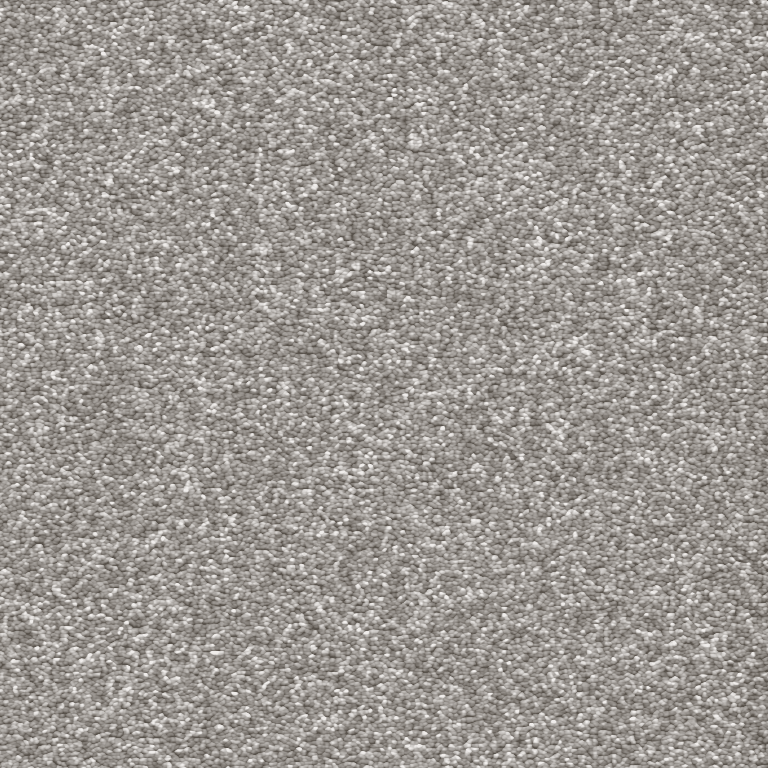
A three.js fragment shader for this texture:

```glsl
// Draws a dense grey-beige carpet of tiny, irregular, softly lit tufts.
varying vec2 vUv;

const vec2 TUFT_GRID = vec2(174.0, 222.0); // tufts across and up the canvas
const vec2 FIBRE_GRID = vec2(270.0, 330.0);
const vec3 SHADOW_COLOR = vec3(0.400, 0.376, 0.350);
const vec3 LIGHT_COLOR = vec3(0.940, 0.930, 0.922);
const float SHADOW_TONE = 0.40;
const float LIGHT_TONE = 0.94;

// Sine-free hashes
float hash1(vec2 p) {
  vec3 q = fract(vec3(p.xyx) * 0.1031);
  q += dot(q, q.yzx + 33.33);
  return fract((q.x + q.y) * q.z);
}

vec2 hash2(vec2 p) {
  return vec2(hash1(p + 17.3), hash1(p + 71.9));
}

// Smooth value noise from 0 to 1
float valueNoise(vec2 p) {
  vec2 cell = floor(p);
  vec2 f = fract(p);
  f = f * f * (3.0 - 2.0 * f);
  float low = mix(hash1(cell), hash1(cell + vec2(1.0, 0.0)), f.x);
  float high = mix(hash1(cell + vec2(0.0, 1.0)), hash1(cell + 1.0), f.x);
  return mix(low, high, f.y);
}

vec2 rotate(vec2 p, float angle) {
  float c = cos(angle);
  float s = sin(angle);
  return vec2(c * p.x - s * p.y, s * p.x + c * p.y);
}

// Base shade of one tuft: mostly mid grey, with a few bright glints
float tuftShade(vec2 id, float glint) {
  float h = hash1(id + 5.7);
  return 0.540 + 0.22 * h + glint * pow(h, 6.0);
}

// Rounded tufts lit from above, blended where they touch
float tuftTone(vec2 p, float glint, float sharpness) {
  vec2 cell = floor(p);
  float toneSum = 0.0;
  float weightSum = 0.0;
  for (int j = -1; j <= 1; j++) {
    for (int i = -1; i <= 1; i++) {
      vec2 id = cell + vec2(float(i), float(j));
      vec2 center = id + 0.5 + 0.95 * (hash2(id) - 0.5);
      vec2 offset = p - center;
      float tilt = 2.0 * (hash1(id + 43.1) - 0.5);
      vec2 local = rotate(offset, tilt) * vec2(0.85, 1.15);
      float distSq = dot(local, local);
      float tone = tuftShade(id, glint) - 0.27 * distSq + 0.18 * offset.y;
      float weight = exp(-sharpness * distSq);
      toneSum += tone * weight;
      weightSum += weight;
    }
  }
  return toneSum / weightSum;
}

void main() {
  // Broad mottling of the pile
  float broad = valueNoise(vUv * 11.0) - 0.5;
  float clumps = valueNoise(vUv * vec2(38.0, 44.0) + 9.0) - 0.5;
  float wornEdge = smoothstep(0.86, 1.0, vUv.x);

  // Tufts with a slightly wandering grid
  vec2 wander = vec2(valueNoise(vUv * 45.0), valueNoise(vUv * 45.0 + 31.0));
  float glint = 0.20 + 0.05 * broad + 0.04 * clumps;
  float tone = tuftTone(vUv * TUFT_GRID + 0.5 * wander, glint, 7.5);

  // Fine fibres and large-scale shading
  float fibre = valueNoise(vUv * FIBRE_GRID + 3.0) - 0.5;
  tone += 0.17 * fibre + 0.01 * clumps - 0.02 * wornEdge;

  float level = (tone - SHADOW_TONE) / (LIGHT_TONE - SHADOW_TONE);
  vec3 color = mix(SHADOW_COLOR, LIGHT_COLOR, clamp(level, -0.1, 1.0));
  gl_FragColor = vec4(color, 1.0);
}
```
